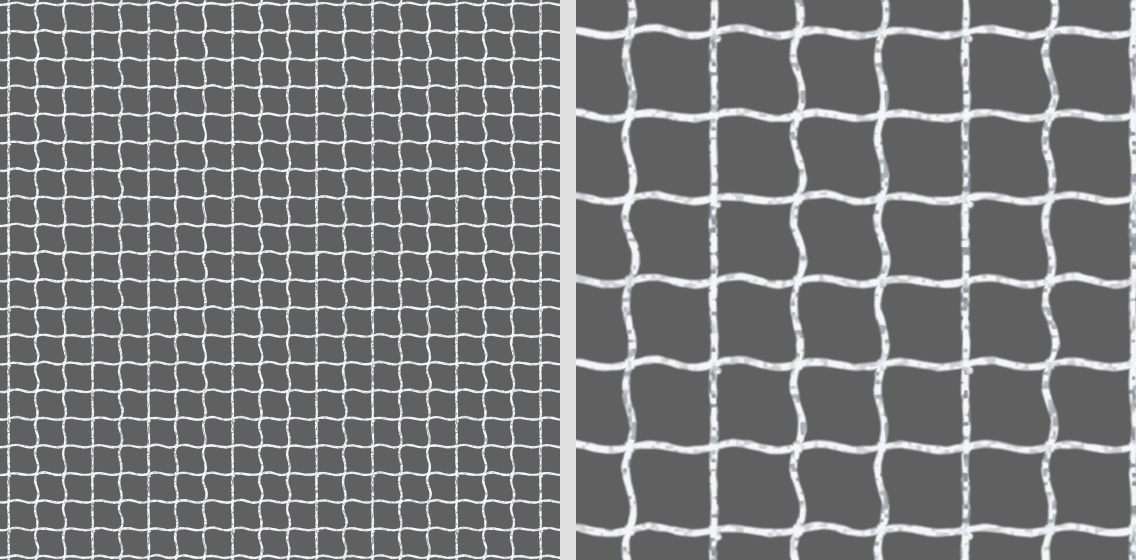
Left, the full canvas; right, a detail of the centre.
Give the GLSL for this pattern, as a three.js fragment shader.

```glsl
// Square-mesh net of wavy white twisted cord, knotted at each crossing, on flat grey.
#define MESHES vec2(20.0, 20.26)      // meshes across and up
#define SHIFT vec2(0.307, 0.115)      // first crossing, in meshes
#define TILE vec2(8.0, 4.0)           // meshes before the variation recurs
#define CORD_RADIUS 0.044
#define KNOT_RADIUS 0.068
#define EDGE 0.024                    // softness of the cord edge
#define SWAY vec2(0.05, 0.036)        // bend of upright and level cords
#define GRAIN 18.0                    // fibre speckles per mesh
#define GROUND vec3(0.377)
#define CORD_LIGHT vec3(0.955, 0.965, 0.975)
#define CORD_SHADE vec3(0.56, 0.59, 0.63)

varying vec2 vUv;

const float TAU = 6.2831853;

float hash(vec2 p) {
  vec3 q = fract(p.xyx * vec3(0.1031, 0.1030, 0.0973));
  q += dot(q, q.yzx + 33.33);
  return fract((q.x + q.y) * q.z);
}

// Value noise that wraps on the tile.
float fibreNoise(vec2 p) {
  vec2 cell = floor(p), f = fract(p), wrap = TILE * GRAIN;
  f = f * f * (3.0 - 2.0 * f);
  vec2 a = mod(cell, wrap), b = mod(cell + 1.0, wrap);
  return mix(mix(hash(a), hash(vec2(b.x, a.y)), f.x),
             mix(hash(vec2(a.x, b.y)), hash(b), f.x), f.y);
}

// Three of every eight upright cords hang nearly straight.
float straightness(float column) {
  return step(2.5, abs(mod(column * 3.0, 8.0) - 4.0));
}

// S-bend that returns to zero at both knots.
float bend(float t, float amount, float seed) {
  return amount * (0.7 + 0.6 * seed) * sin(TAU * t)
       + amount * 0.5 * (seed - 0.5) * (1.0 - cos(TAU * t));
}

void main() {
  vec2 p = vUv * MESHES - SHIFT;
  vec2 crossing = floor(p + 0.5);
  vec2 mesh = floor(p);
  vec2 local = p - crossing;
  float straight = straightness(crossing.x);

  // Cord centre lines
  float uprightSeed = hash(mod(vec2(crossing.x, mesh.y), TILE) + 3.0);
  float levelSeed = hash(mod(vec2(mesh.x, crossing.y), TILE) + 17.0);
  float uprightSway = SWAY.x * mix(1.0, 0.2, straight);
  float upright = abs(local.x - bend(p.y, uprightSway, uprightSeed));
  float level = abs(local.y - bend(p.x, SWAY.y, levelSeed));

  // Knots, with a loose bead below alternate knots on the straight cords
  float beaded = straight * step(0.5, mod(crossing.y, 2.0));
  float knot = length(local * vec2(1.0, 0.9)) - KNOT_RADIUS;
  float bead = length(local - vec2(0.04, -0.075)) - 0.045;
  knot = min(knot, mix(1.0, bead, beaded));

  // Frayed outline
  float fibre = fibreNoise(p * GRAIN);
  float fray = 0.018 * (fibreNoise(p * GRAIN * 0.5 + 5.0) - 0.5);
  float cords = min(upright, level) - CORD_RADIUS;
  float coverage = 1.0 - smoothstep(-EDGE, EDGE, min(cords, knot) + fray);

  // Upright cords carry more shaded fibres than level ones and knots
  float isUpright = smoothstep(-0.02, 0.02, level - upright);
  float shade = smoothstep(0.4, 0.9, fibre) * mix(0.4, 0.75 + 0.25 * straight, isUpright);
  shade *= mix(0.5, 1.0, smoothstep(-0.02, 0.03, knot));
  vec3 cord = mix(CORD_LIGHT, CORD_SHADE, shade);

  gl_FragColor = vec4(mix(GROUND, cord, coverage), 1.0);
}
```
